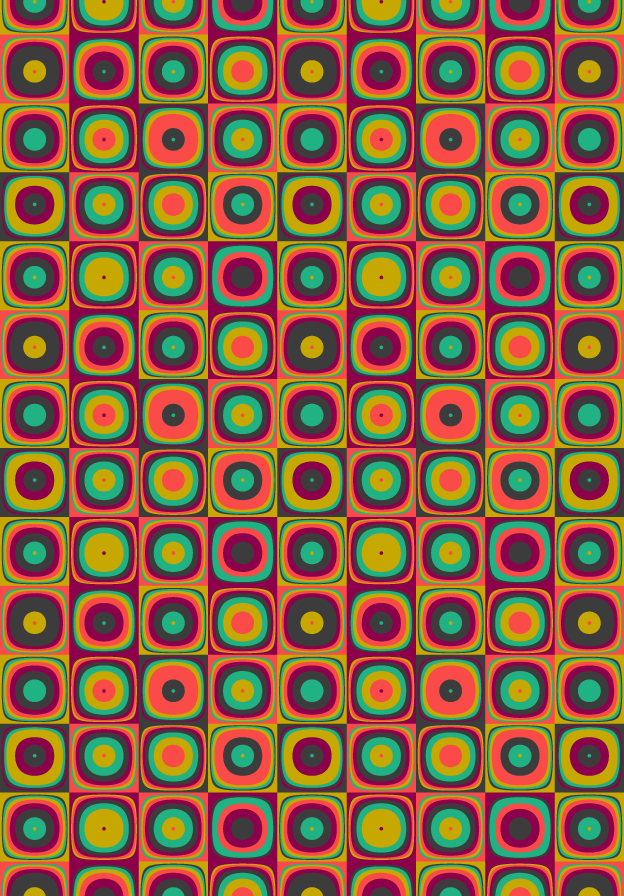
A WebGL 1 fragment shader for this pattern:

```glsl
precision highp float;
// A grid of square cells filled with nested rings that grow from a round
// dot to a rounded square. Ring edges follow level sets of cos(x)*cos(y) at
// geometric spacing, and the ring colours cycle through a palette of five.

uniform vec2 u_resolution;

const vec2 GRID = vec2(9.0, 13.0);   // cells across and down
const float HALF_PI = 1.5707963;
const float DOT_RADIUS = 0.055;
const float FIRST_GAP = 0.67;        // first ring edge to cell border
const float GAP_RATIO = 0.65;        // shrink of that gap per ring
const float LAST_RING = 7.0;
const float SAMPLES = 4.0;           // antialiasing samples per axis

// Palette order from the centre outwards.
vec3 palette(float index) {
  float i = mod(index, 5.0);
  if (i < 0.5) return vec3(0.78, 0.66, 0.0);    // mustard
  if (i < 1.5) return vec3(0.125, 0.70, 0.51);  // green
  if (i < 2.5) return vec3(0.235, 0.235, 0.24); // charcoal
  if (i < 3.5) return vec3(0.55, 0.0, 0.295);   // plum
  return vec3(0.98, 0.295, 0.285);              // coral
}

// One-hot mask for an index from 0 to 3.
vec4 oneHot(float i) {
  return 1.0 - step(0.5, abs(vec4(0.0, 1.0, 2.0, 3.0) - i));
}

// Entry of a 4x4 block whose written lines are the rows of cells.
float lookup(mat4 block, vec2 cell) {
  return dot(block * oneHot(cell.y), oneHot(cell.x));
}

// Palette index of the central dot.
float startColour(vec2 cell) {
  return lookup(mat4(4, 1, 0, 3,
                     0, 3, 1, 4,
                     1, 4, 3, 0,
                     0, 3, 4, 1), cell);
}

// Ring merged into the next one out; zero or less also hides the dot.
float mergedRing(vec2 cell) {
  return lookup(mat4(2, 9, 9, 0,
                     0, 9, 2, 9,
                     3, 9, 0, 3,
                     9, 1, 9, -4), cell);
}

// Palette index of the ground left in the corners.
float cornerColour(vec2 cell) {
  return lookup(mat4(4, 3, 0, 3,
                     0, 3, 2, 4,
                     2, 4, 2, 0,
                     0, 3, 4, 3), cell);
}

// Radius along the axes of the level set through p: 0 centre, 1 border.
float levelRadius(vec2 p) {
  vec2 c = cos(p * HALF_PI);
  return acos(clamp(c.x * c.y, 0.0, 1.0)) / HALF_PI;
}

// Ring number for a radius; the dot is ring 0.
float ringNumber(float r) {
  float gap = max(1.0 - r, 0.0001);
  float ring = floor(log(gap / FIRST_GAP) / log(GAP_RATIO)) + 2.0;
  return r < DOT_RADIUS ? 0.0 : max(ring, 1.0);
}

// Moves the inner rings off centre while the cell border stays fixed.
vec2 shiftCentre(vec2 p, float row) {
  float shift = dot(oneHot(row), vec4(0.08, 0.05, -0.07, 0.05));
  return vec2(p.x, p.y - shift * (1.0 - p.y * p.y));
}

vec3 ringCell(vec2 p, vec2 cell) {
  float ring = ringNumber(levelRadius(shiftCentre(p, cell.y)));
  if (ring > LAST_RING) return palette(cornerColour(cell));
  float merged = mergedRing(cell);
  if (ring < 0.5 && merged < 0.5) ring = 1.0;
  if (abs(ring - abs(merged)) < 0.5) ring += 1.0;
  return palette(startColour(cell) + ring);
}

// Cells are counted from the top, beginning half way through a row.
vec3 pattern(vec2 uv) {
  vec2 g = vec2(uv.x, 1.0 - uv.y) * GRID - vec2(0.0, 0.5);
  return ringCell(fract(g) * 2.0 - 1.0, mod(floor(g), 4.0));
}

void main() {
  vec3 sum = vec3(0.0);
  for (float j = 0.0; j < SAMPLES; j++) {
    for (float i = 0.0; i < SAMPLES; i++) {
      vec2 offset = (vec2(i, j) + 0.5) / SAMPLES - 0.5;
      sum += pattern((gl_FragCoord.xy + offset) / u_resolution);
    }
  }
  gl_FragColor = vec4(sum / (SAMPLES * SAMPLES), 1.0);
}
```
